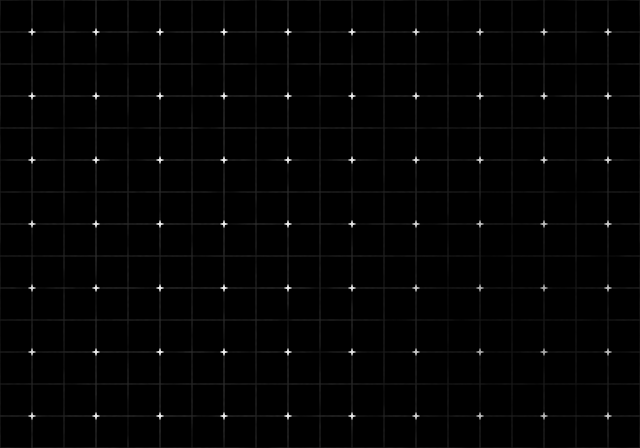
Write a Shadertoy shader that draws this pattern.

```glsl
const vec2 REPEATS = vec2(10.0, 7.0);   // cells across and down
const float LINE_WIDTH = 0.020;         // lengths are in cells
const float MAJOR_LEVEL = 0.170;        // lines through the crosses
const float MINOR_LEVEL = 0.135;        // lines between the crosses
const float ARM_LENGTH = 0.052;
const float CORE_HALF_WIDTH = 0.018;
const float TIP_HALF_WIDTH = 0.007;
const float CROSS_LEVEL = 0.96;
const float WEAR_SCALE = 2.0;           // noise lattice steps per cell
const float WORN_LEVEL = 0.45;
const float GRAIN_SCALE = 16.0;
const float GRAIN_AMOUNT = 0.25;
const vec2 SHADE_CENTER = vec2(0.82, 0.27);   // in canvas units
const float LINE_SHADE = 0.45;
const float CROSS_SHADE = 0.32;
const vec3 BACKGROUND = vec3(0.0);
const vec3 INK = vec3(1.0);
const float TAU = 6.28319;

// Unit gradient at a lattice point, from an integer hash
vec2 latticeGradient(vec2 point, vec2 period, uint seed) {
    uvec2 k = uvec2(mod(point, period));
    uint h = k.x * 1597u + k.y * 51749u + seed * 7919u;
    h = (h ^ (h >> 15)) * 73244475u;
    h = (h ^ (h >> 13)) * 73244475u;
    h ^= h >> 16;
    float angle = float(h & 65535u) * TAU / 65536.0;
    return vec2(cos(angle), sin(angle));
}

// Gradient noise that wraps after a whole period
float wrappedNoise(vec2 p, vec2 period, uint seed) {
    vec2 i = floor(p), f = p - i;
    vec2 u = f * f * f * (f * (f * 6.0 - 15.0) + 10.0);
    vec2 e = vec2(1.0, 0.0);
    float a = dot(latticeGradient(i, period, seed), f);
    float b = dot(latticeGradient(i + e.xy, period, seed), f - e.xy);
    float c = dot(latticeGradient(i + e.yx, period, seed), f - e.yx);
    float d = dot(latticeGradient(i + e.xx, period, seed), f - e.xx);
    return mix(mix(a, b, u.x), mix(c, d, u.x), u.y);
}

// Share of a pixel covered by a line at distance d, per axis
vec2 lineCoverage(vec2 d, vec2 pixel) {
    float halfWidth = 0.5 * LINE_WIDTH;
    vec2 far = min(d + 0.5 * pixel, halfWidth);
    vec2 near = max(d - 0.5 * pixel, -halfWidth);
    return max(far - near, 0.0) / pixel;
}

// Faded stretches and fine grain along the lines
float lineWear(vec2 cell, uint seed) {
    vec2 period = REPEATS * WEAR_SCALE;
    float fade = wrappedNoise(cell * WEAR_SCALE + 0.37, period, seed);
    float grain = wrappedNoise(cell * GRAIN_SCALE + 0.41, REPEATS * GRAIN_SCALE, seed + 5u);
    return mix(WORN_LEVEL, 1.0, smoothstep(-0.5, 0.0, fade)) * (1.0 + GRAIN_AMOUNT * grain);
}

// Broad dim region that wraps around the canvas, from 0 to 1
float broadShade(vec2 uv) {
    vec2 wave = 0.5 + 0.5 * cos(TAU * (uv - SHADE_CENTER));
    return wave.x * wave.x * mix(0.3, 1.0, wave.y);
}

// Distance to a plus whose arms taper towards the tips
float crossDistance(vec2 p) {
    p = abs(p);
    vec2 arm = vec2(max(p.x, p.y), min(p.x, p.y));
    float taper = clamp(arm.x / ARM_LENGTH, 0.0, 1.0);
    float halfWidth = mix(CORE_HALF_WIDTH, TIP_HALF_WIDTH, taper);
    return max(arm.y - halfWidth, arm.x - ARM_LENGTH);
}

void mainImage(out vec4 fragColor, in vec2 fragCoord) {
    vec2 uv = fragCoord / iResolution.xy;
    vec2 cell = uv * REPEATS;
    vec2 pixel = REPEATS / iResolution.xy;
    vec2 local = fract(cell) - 0.5;

    // Grid: major lines cross mid-cell, minor lines follow cell borders
    vec2 major = lineCoverage(abs(local), pixel) * MAJOR_LEVEL;
    vec2 minor = lineCoverage(0.5 - abs(local), pixel) * MINOR_LEVEL;
    vec2 lines = (major + minor) * vec2(lineWear(cell, 1u), lineWear(cell, 2u));
    float light = max(lines.x, lines.y) + 0.4 * min(lines.x, lines.y);
    light *= 1.0 - LINE_SHADE * broadShade(uv);

    // Crosses: one brightness per cell
    vec2 cellCenter = (floor(cell) + 0.5) / REPEATS;
    float level = CROSS_LEVEL * (1.0 - CROSS_SHADE * broadShade(cellCenter));
    float edge = 0.65 * max(pixel.x, pixel.y);
    float mark = 1.0 - smoothstep(-edge, edge, crossDistance(local));
    light = mix(light, level, mark);

    fragColor = vec4(mix(BACKGROUND, INK, clamp(light, 0.0, 1.0)), 1.0);
}
```
